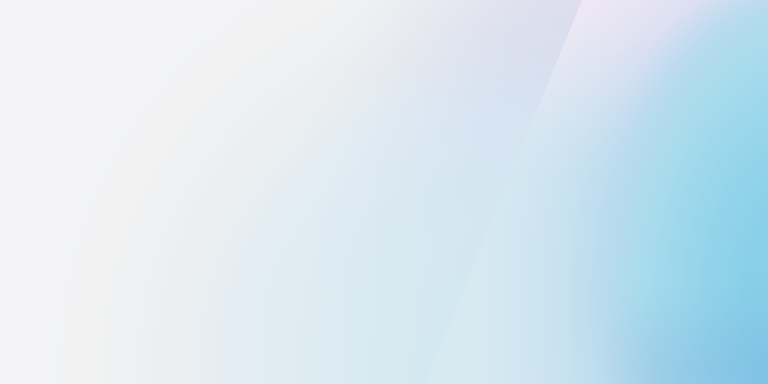
This background is drawn by a Shadertoy shader. Its source:

```glsl
// Pale two-panel backdrop: a soft circular glow on the left and a cyan
// elliptical glow on the right, divided by one slanted edge.
// Each glow is a radial color ramp, tinted towards the top, edge or base.

const vec2 CANVAS = vec2(2.0, 1.0);

// Linear position of t between start and end, clamped to 0..1
float ramp(float start, float end, float t) {
    return clamp((t - start) / (end - start), 0.0, 1.0);
}

// Smooth fade from 1 at zero distance to 0 at the given width
float fadeOut(float width, float distance) {
    return 1.0 - smoothstep(0.0, width, distance);
}

// Signed distance to a line through its foot at y = 0, positive to the right
float slantedEdge(vec2 p, float foot, float lean) {
    return (p.x - foot - lean * p.y) / sqrt(1.0 + lean * lean);
}

// Near-white field melting into icy blue, with lavender near the upper edge
vec3 leftPanel(vec2 p, float edgeDistance) {
    float d = length(p - vec2(1.302, 0.036));
    vec3 color = vec3(0.830, 0.910, 0.945);
    color = mix(color, vec3(0.868, 0.924, 0.947), ramp(0.19, 0.50, d));
    color = mix(color, vec3(0.893, 0.930, 0.953), ramp(0.50, 0.70, d));
    color = mix(color, vec3(0.918, 0.934, 0.942), ramp(0.70, 0.83, d));
    color = mix(color, vec3(0.948, 0.949, 0.952), ramp(0.83, 1.07, d));
    color = mix(color, vec3(0.953, 0.954, 0.964), ramp(1.07, 1.25, d));

    float periwinkle = fadeOut(0.6, edgeDistance) * smoothstep(0.1, 0.8, p.y);
    float lavender = fadeOut(0.65, edgeDistance) * smoothstep(0.6, 1.0, p.y);
    color -= vec3(0.050, 0.035, 0.003) * periwinkle;
    color -= vec3(0.020, 0.035, 0.010) * lavender;
    return color;
}

// Cyan glow with a periwinkle rim, a pale pink top and a bluer base
vec3 rightPanel(vec2 p) {
    float d = length((p - vec2(2.135, 0.22)) / vec2(0.56, 0.82));
    vec3 color = vec3(0.535, 0.810, 0.910);
    color = mix(color, vec3(0.580, 0.832, 0.918), ramp(0.33, 0.55, d));
    color = mix(color, vec3(0.660, 0.858, 0.926), ramp(0.55, 0.82, d));
    color = mix(color, vec3(0.725, 0.858, 0.932), ramp(0.82, 1.00, d));
    color = mix(color, vec3(0.790, 0.887, 0.940), ramp(1.00, 1.23, d));
    color = mix(color, vec3(0.845, 0.917, 0.950), ramp(1.23, 1.60, d));

    float blush = smoothstep(0.5, 1.05, p.y) * smoothstep(0.92, 1.15, d);
    float deepBase = fadeOut(0.3, p.y) * (1.0 - smoothstep(0.75, 1.1, d));
    color += vec3(0.115, 0.004, 0.013) * blush;
    color -= vec3(0.035, 0.050, 0.016) * deepBase;
    return color;
}

void mainImage(out vec4 fragColor, in vec2 fragCoord) {
    vec2 p = fragCoord / iResolution.xy * CANVAS;
    float side = slantedEdge(p, 1.107, 0.409);
    float softness = 0.75 / iResolution.y;

    // Join the panels with an antialiased edge
    float rightMask = smoothstep(-softness, softness, side);
    vec3 color = mix(leftPanel(p, abs(side)), rightPanel(p), rightMask);
    fragColor = vec4(color, 1.0);
}
```
